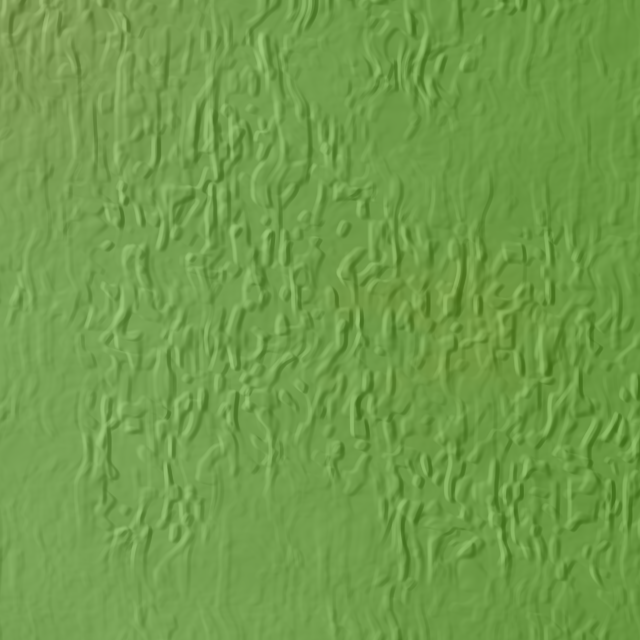
Write a Shadertoy shader that draws this texture.

```glsl
const vec3 PALE_GREEN = vec3(0.475, 0.642, 0.338);
const vec3 DEEP_GREEN = vec3(0.405, 0.592, 0.248);
const vec3 OLIVE_TINT = vec3(0.022, -0.030, -0.006);
const vec3 STAIN_TINT = vec3(0.025, -0.012, -0.030);
const vec2 LIGHT_DIR = vec2(-0.90, 0.44);
const vec2 DENT_FREQ = vec2(78.0, 30.0);
const vec2 CHIP_FREQ = vec2(72.0, 50.0);
const vec2 CRACK_FREQ = vec2(62.0, 9.0);
const float GRAIN_FREQ = 95.0;
const float WARP_FREQ = 17.0;
const float WARP_SIZE = 0.022;
const float PATCH_FREQ = 6.0;
const float SLOPE_STEP = 0.0032;
const float RELIEF_GAIN = 0.30;
const float MAX_SHADE = 0.17;
const float MOTTLE_GAIN = 0.035;

float hash(vec2 p) {
    return fract(sin(dot(p, vec2(127.1, 311.7))) * 43758.5453);
}

float noise(vec2 p) {
    vec2 cell = floor(p);
    vec2 f = fract(p);
    f = f * f * f * (f * (f * 6.0 - 15.0) + 10.0);
    float low = mix(hash(cell), hash(cell + vec2(1, 0)), f.x);
    float high = mix(hash(cell + vec2(0, 1)), hash(cell + vec2(1, 1)), f.x);
    return mix(low, high, f.y);
}

float fbm(vec2 p) {
    float sum = 0.0;
    float weight = 0.5;
    for (int i = 0; i < 3; i++) {
        sum += weight * noise(p);
        p = mat2(1.6, 1.2, -1.2, 1.6) * p + 5.3;
        weight *= 0.5;
    }
    return sum / 0.875;
}

// Height of the plaster: upright ridges, slanted chips, long cracks, fine grain
float relief(vec2 p, float cover, float crackZone) {
    vec2 warp = vec2(noise(p * WARP_FREQ), noise(p * WARP_FREQ + 31.7)) - 0.5;
    vec2 q = p + warp * WARP_SIZE;
    vec2 slanted = mat2(0.88, 0.47, -0.47, 0.88) * q;
    float dents = smoothstep(0.50, 0.86, noise(q * DENT_FREQ));
    float chips = smoothstep(0.50, 0.88, noise(slanted * CHIP_FREQ + 13.1));
    float cracks = smoothstep(0.62, 0.90, noise(q * CRACK_FREQ + 47.9));
    float grain = noise(q * GRAIN_FREQ + 71.3);
    return cover * (0.60 * dents + 0.45 * chips) + crackZone * cracks
         + 0.09 * grain;
}

void mainImage(out vec4 fragColor, in vec2 fragCoord) {
    vec2 uv = fragCoord / iResolution.xy;
    vec2 p = fragCoord / iResolution.y;

    // Rough patches separated by smoother paint
    float cover = smoothstep(0.30, 0.68, fbm(p * PATCH_FREQ + 3.7));
    cover = 0.15 + 0.85 * cover;
    cover *= 1.0 - 0.65 * smoothstep(0.84, 0.98, uv.x) * smoothstep(0.35, 0.65, uv.y);
    cover *= mix(0.75, 1.0, smoothstep(0.0, 0.35, uv.y));
    float crackZone = 0.15 + 0.45 * smoothstep(0.45, 0.95, uv.y)
                    * smoothstep(0.42, 0.15, abs(uv.x - 0.45));

    // Side light: lit edges face the light, shadows are slightly stronger
    vec2 offset = LIGHT_DIR * SLOPE_STEP;
    float slope = relief(p - offset, cover, crackZone)
                - relief(p + offset, cover, crackZone);
    float shade = slope * RELIEF_GAIN * (slope > 0.0 ? 0.85 : 1.1);
    shade = MAX_SHADE * tanh(shade / MAX_SHADE);

    // Paint colour drifts from pale left to saturated right, with faint stains
    vec3 color = mix(PALE_GREEN, DEEP_GREEN, smoothstep(0.0, 1.1, uv.x));
    color += OLIVE_TINT * smoothstep(0.5, 0.0, distance(uv, vec2(0.0, 1.0)));
    float stain = smoothstep(0.3, 0.0, length((uv - vec2(0.67, 0.47)) * vec2(1.0, 1.3)));
    color += STAIN_TINT * stain * smoothstep(0.3, 0.7, fbm(p * 9.0 + 19.0));
    color += MOTTLE_GAIN * (fbm(p * vec2(9.0, 16.0) + 8.3) - 0.5);

    fragColor = vec4(clamp(color + shade, 0.0, 1.0), 1.0);
}
```
